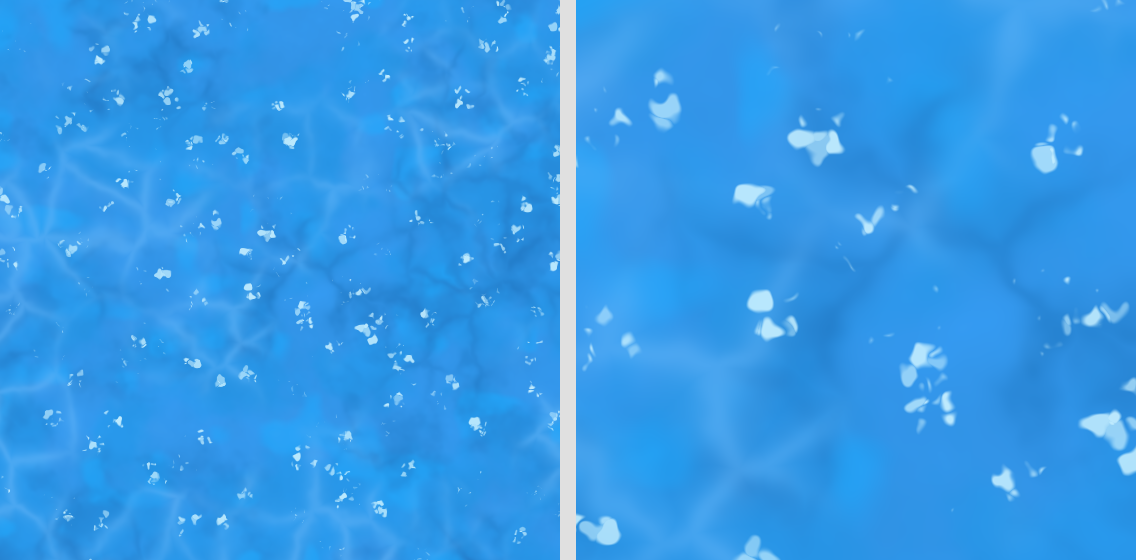
Left: the whole. Right: its middle third, enlarged.
Write a three.js fragment shader that draws this texture.

```glsl
// Sunlit pool water: soft blue mottling, faint pale caustic lines around warped
// Voronoi cells, dusky veins and blots, and clusters of small white glints.
// Everything is built from value noise, cell borders and hashed scattering.
varying vec2 vUv;

const vec3 WATER  = vec3(0.155, 0.590, 0.912);
const vec3 VIOLET = vec3(0.200, 0.588, 0.918);
const vec3 DEEP   = vec3(0.140, 0.500, 0.805);
const vec3 CYAN   = vec3(0.120, 0.665, 0.995);
const vec3 CAUSTIC = vec3(0.370, 0.695, 0.965);
const vec3 GLINT  = vec3(0.780, 0.940, 1.000);

vec2 hash2(vec2 p) {
  vec3 q = fract(p.xyx * vec3(0.1031, 0.1030, 0.0973));
  q += dot(q, q.yzx + 33.33);
  return fract((q.xx + q.yz) * q.zy);
}

float noise(vec2 p) {
  vec2 i = floor(p);
  vec2 f = fract(p);
  f = f * f * (3.0 - 2.0 * f);
  float low = mix(hash2(i).x, hash2(i + vec2(1.0, 0.0)).x, f.x);
  float high = mix(hash2(i + vec2(0.0, 1.0)).x, hash2(i + 1.0).x, f.x);
  return mix(low, high, f.y);
}

float fbm(vec2 p) {
  float sum = 0.0;
  float amplitude = 0.533;
  for (int i = 0; i < 4; i++) {
    sum += amplitude * noise(p);
    p = mat2(1.6, 1.2, -1.2, 1.6) * p + 17.3;
    amplitude *= 0.5;
  }
  return sum;
}

vec2 warp(vec2 p, float frequency, float amount) {
  vec2 q = p * frequency;
  return p + amount * (vec2(fbm(q + 3.7), fbm(q + 51.2)) - 0.5);
}

// Distance to the nearest Voronoi border, in cell units.
float cellBorder(vec2 p) {
  vec2 cell = floor(p);
  vec2 nearest = vec2(8.0);
  for (int y = -1; y <= 1; y++) {
    for (int x = -1; x <= 1; x++) {
      vec2 id = cell + vec2(float(x), float(y));
      vec2 toSite = id + hash2(id) - p;
      if (dot(toSite, toSite) < dot(nearest, nearest)) nearest = toSite;
    }
  }
  float border = 8.0;
  for (int y = -2; y <= 2; y++) {
    for (int x = -2; x <= 2; x++) {
      vec2 id = cell + vec2(float(x), float(y));
      vec2 toSite = id + hash2(id) - p;
      vec2 across = toSite - nearest;
      if (dot(across, across) > 0.0001)
        border = min(border, dot(0.5 * (toSite + nearest), normalize(across)));
    }
  }
  return border;
}

// Soft line along the cell borders: a narrow core inside a wide glow.
float veins(vec2 p, float core, float glow) {
  float d = cellBorder(p);
  return 0.5 * exp(-d * d * core) + 0.5 * exp(-d * d * glow);
}

// Clusters of irregular grains, one possible cluster in each grid cell.
float glints(vec2 uv, float grid, float share, float spread, float size) {
  vec2 p = uv + 0.009 * (vec2(noise(uv * 130.0), noise(uv * 130.0 + 40.0)) - 0.5);
  vec2 cell = floor(p * grid);
  float cover = 0.0;
  for (int y = -1; y <= 1; y++) {
    for (int x = -1; x <= 1; x++) {
      vec2 id = cell + vec2(float(x), float(y));
      if (hash2(id + 71.0).x > share) continue;
      vec2 center = (id + hash2(id + 13.0)) / grid;
      float reach = spread * mix(0.35, 1.0, hash2(id + 29.0).y);
      for (int k = 0; k < 7; k++) {
        vec2 seed = id * 7.0 + float(k) * vec2(19.0, 31.0);
        vec2 traits = hash2(seed + 5.0);
        vec2 offset = (hash2(seed) - 0.5) * 2.0 * reach;
        float radius = size * (0.25 + 0.75 * traits.x * traits.x * traits.x);
        float d = length(p - center - offset) - radius;
        float grain = 1.0 - smoothstep(-0.0022, 0.0016, d);
        cover = max(cover, grain * mix(0.45, 0.95, traits.y));
      }
    }
  }
  return cover;
}

void main() {
  vec2 uv = vUv;

  // Mottled water with a few bright cyan pools.
  vec3 color = mix(WATER, VIOLET, smoothstep(0.4, 0.68, fbm(uv * 9.0 + 8.0)));
  color *= 1.0 + 0.07 * (fbm(uv * 17.0 + 60.0) - 0.5);
  float pools = smoothstep(0.66, 0.9, noise(warp(uv, 14.0, 0.03) * 18.0 + 23.0));
  color = mix(color, CYAN, 0.55 * pools);

  // Dusky veins and blots.
  float shade = smoothstep(0.42, 0.7, fbm(uv * 6.0 + 90.0));
  float cracks = veins(warp(uv, 12.0, 0.09) * 10.0 + 37.0, 110.0, 22.0);
  float blots = smoothstep(0.54, 0.8, fbm(uv * 13.0 + 140.0));
  color = mix(color, DEEP, 0.6 * shade * cracks + 0.45 * blots);

  // Pale caustic lines that fade in and out.
  float lit = smoothstep(0.36, 0.7, fbm(uv * 5.0 + 200.0));
  float caustics = veins(warp(uv, 9.0, 0.07) * 9.0, 150.0, 24.0);
  color = mix(color, CAUSTIC, 0.62 * lit * caustics);

  // White glints: grouped grains and stray specks.
  float sparkle = glints(uv, 14.0, 0.45, 0.021, 0.0078);
  sparkle = max(sparkle, 0.7 * glints(uv + 3.0, 11.0, 0.4, 0.04, 0.003));
  gl_FragColor = vec4(mix(color, GLINT, sparkle), 1.0);
}
```
